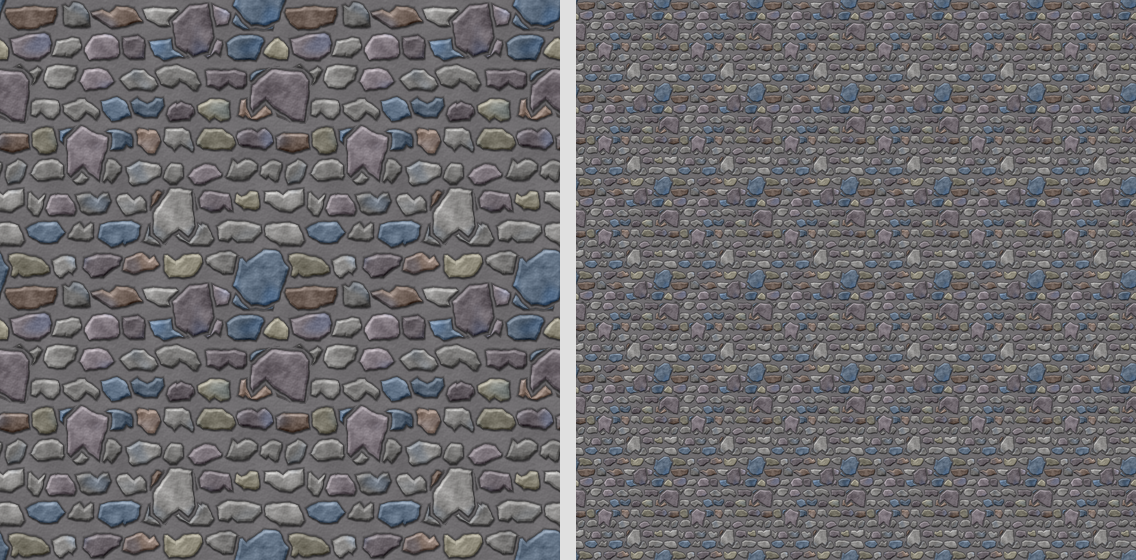
Left, the tile; right, the same tile 3 across and 3 down.
Reproduce this texture procedurally as a WebGL 1 fragment shader.

```glsl
precision highp float;
// Rubble wall: nine courses of bevelled, tinted field stones in grey mortar, tiled 2 x 2.
uniform vec2 u_resolution;

vec2 hash2(vec2 p) {
  vec3 q = fract((p.xyx + 7.0) * vec3(0.1031, 0.1030, 0.0973));
  q += dot(q, q.yzx + 33.33);
  return fract((q.xx + q.yz) * q.zy);
}

float corner(vec2 cell, vec2 f, vec2 o, float period) {
  return dot(hash2(mod(cell + o, period)) * 2.0 - 1.0, f - o);
}

// Gradient noise that wraps after "period" cells
float noise(vec2 p, float period) {
  p *= period;
  vec2 i = floor(p), f = p - i;
  vec2 s = f * f * f * (f * (f * 6.0 - 15.0) + 10.0);
  float low = mix(corner(i, f, vec2(0, 0), period), corner(i, f, vec2(1, 0), period), s.x);
  float high = mix(corner(i, f, vec2(0, 1), period), corner(i, f, vec2(1, 1), period), s.x);
  return mix(low, high, s.y);
}

float fbm(vec2 p, float period) {
  return noise(p, period) + 0.5 * noise(p, period * 2.0) + 0.25 * noise(p, period * 4.0);
}

float grain(vec2 p) {
  return noise(p, 64.0) + 0.7 * noise(p, 128.0);
}

// Signed distance to an irregular polygon, some with a V-shaped notch
float stone(vec2 q, vec2 halfSize, vec2 id) {
  vec2 box = abs(q) - halfSize;
  float d = max(box.x, box.y);
  for (int i = 0; i < 7; i++) {
    vec2 r = hash2(id + float(i) * vec2(13.0, 29.0));
    float a = (float(i) + 0.8 * r.x) * 6.28319 / 7.0;
    vec2 n = vec2(cos(a), sin(a)) / halfSize;
    d = max(d, (dot(n, q) - mix(0.8, 1.15, r.y)) / length(n));
  }
  vec2 r = hash2(id + 71.0);
  float side = r.x < 0.5 ? -1.0 : 1.0;
  float apex = halfSize.y * mix(0.25, 1.3, fract(r.x * 17.0));
  float notch = side * q.y - apex - 0.8 * abs(q.x - (r.y - 0.5) * halfSize.x);
  return max(d, 0.75 * notch);
}

// Slanted joint between neighbouring stones of a course
float joint(float i, float row, float count, float y) {
  vec2 r = hash2(vec2(mod(i, count), row + 20.0)) - 0.5;
  return (i + 0.45 * r.x + 0.6 * r.y * y) / count;
}

// Distance to the nearest stone, and its id
vec3 wall(vec2 p) {
  p += 0.012 * vec2(noise(p, 12.0), noise(p.yx, 13.0));
  p += 0.005 * vec2(noise(p, 40.0), noise(p.yx, 41.0));
  float row = mod(floor(p.y * 9.0), 9.0);
  float y = fract(p.y * 9.0) - 0.5;
  vec2 course = hash2(vec2(row, 90.0));
  float count = floor(6.5 + 3.0 * course.x);
  float x = fract(p.x + course.y);
  vec3 nearest = vec3(1.0, 0.0, 0.0);
  for (int j = -1; j <= 1; j++) {
    float i = floor(x * count) + float(j);
    float left = joint(i, row, count, y), right = joint(i + 1.0, row, count, y);
    vec2 id = vec2(mod(i, count), row);
    vec2 r = hash2(id + 130.0);
    vec2 halfSize = vec2(max(0.5 * (right - left) - 0.007, 0.006), mix(0.034, 0.046, r.x));
    vec2 q = vec2(x - 0.5 * (left + right), y / 9.0 - (r.y * 2.0 - 1.0) * (0.046 - halfSize.y));
    float d = stone(q, halfSize, id);
    if (d < nearest.x) nearest = vec3(d, id);
  }
  // Large stones that break through two courses
  for (int k = 0; k < 5; k++) {
    float n = float(k);
    vec2 id = vec2(n, 50.0);
    vec2 centre = vec2(0.69 + 0.31 * n, 0.89 - 0.22 * n);
    vec2 q = fract(p - centre + 0.5) - 0.5;
    float d = stone(q, vec2(0.065 + 0.045 * hash2(id).x, 0.098), id);
    nearest.x = max(nearest.x, 0.015 - d);
    if (d < nearest.x) nearest = vec3(d, id);
  }
  return nearest;
}

float bevel(float d) {
  return 1.0 - smoothstep(-0.012, 0.001, d);
}

vec3 stoneColor(vec2 id, vec2 p) {
  vec2 r = hash2(id + 200.0);
  vec3 c = vec3(0.48, 0.475, 0.47);
  if (r.x < 0.13) c = vec3(0.36, 0.42, 0.49);
  else if (r.x < 0.28) c = vec3(0.50, 0.485, 0.43);
  else if (r.x < 0.37) c = vec3(0.47, 0.405, 0.37);
  else if (r.x < 0.66) c = vec3(0.445, 0.415, 0.44);
  c *= mix(0.82, 1.15, r.y);
  // Weathered patches and a faint cool stain
  c += 0.20 * fbm(p, 14.0);
  return c + vec3(-0.04, 0.0, 0.05) * smoothstep(0.1, 0.5, noise(p.yx, 9.0));
}

void main() {
  vec2 p = fract(gl_FragCoord.xy / u_resolution * 2.0);
  vec2 toLight = 0.006 * vec2(-0.35, 0.94);
  vec3 here = wall(p);
  float d = here.x, dLit = wall(p + toLight).x;
  float pixel = 1.5 / u_resolution.x;
  float mask = 1.0 - smoothstep(-pixel, pixel, d);

  // Mortar with contact shadow, darkest below the stones
  vec3 mortar = vec3(0.435, 0.425, 0.435) + 0.05 * fbm(p, 8.0);
  mortar *= 1.0 - 0.38 * (1.0 - smoothstep(0.0, 0.009, d));
  mortar *= 1.0 - 0.35 * (1.0 - smoothstep(-0.003, 0.006, dLit));

  // Stone faces with lit upper and dark lower edges
  vec3 face = stoneColor(here.yz, p) + 0.32 * (bevel(d) - bevel(dLit));
  face *= 1.0 - 0.3 * smoothstep(-0.004, 0.001, d);

  float rough = grain(p) - grain(p + toLight);
  vec3 color = mix(mortar, face, mask) + rough * mix(0.035, 0.065, mask);
  gl_FragColor = vec4(clamp(color, 0.0, 1.0), 1.0);
}
```
